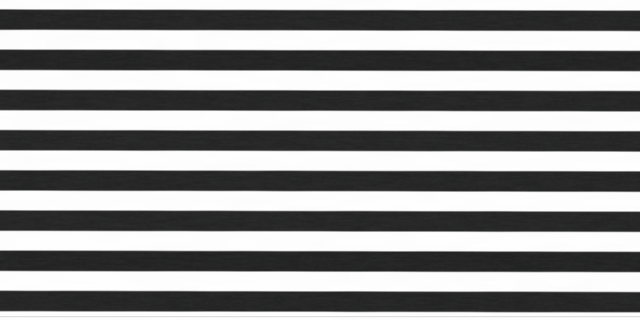
This pattern is drawn by a WebGL 2 fragment shader. Its source:

```glsl
#version 300 es
precision highp float;
// Eight dark, slightly tilted horizontal stripes on off-white paper.
// One stripe is repeated by rounding to its row; value noise stretched
// along x gives brushed grain, and a faint hairline closes the lower edge.

uniform vec2 u_resolution;
out vec4 outColor;

// Lengths are in canvas heights
const float PERIOD = 0.1256;
const float FIRST_CENTER = 0.0632;  // below the top, at mid width
const float LAST_ROW = 7.0;
const float HALF_WIDTH = 0.0317;
const float TILT = 0.0019;          // drop per unit of x
const float SOFTNESS = 0.0036;
const float WOBBLE = 0.0005;
const float HAIRLINE_Y = 0.0100;
const float HAIRLINE_HALF = 0.0012;

const vec3 PAPER = vec3(0.993);
const vec3 INK = vec3(0.148, 0.150, 0.149);
const vec3 HAIRLINE = vec3(0.79);
const float GRAIN = 0.035;
const float ROW_TONE = 0.014;
const float PAPER_GRAIN = 0.008;

float hash(vec2 p) {
    vec3 q = fract(vec3(p.xyx) * 0.1031);
    q += dot(q, q.yzx + 33.33);
    return fract((q.x + q.y) * q.z);
}

float noise(vec2 p) {
    vec2 cell = floor(p);
    vec2 f = fract(p);
    f = f * f * (3.0 - 2.0 * f);
    float low = mix(hash(cell), hash(cell + vec2(1.0, 0.0)), f.x);
    float high = mix(hash(cell + vec2(0.0, 1.0)), hash(cell + 1.0), f.x);
    return mix(low, high, f.y);
}

// Long fibres mixed with finer specks, centred on zero
float brushedGrain(vec2 p) {
    float fibres = noise(p * vec2(24.0, 190.0));
    float specks = noise(p * vec2(110.0, 230.0) + 37.0);
    return 0.55 * fibres + 0.45 * specks - 0.5;
}

void main() {
    vec2 p = gl_FragCoord.xy / u_resolution.y;
    float aspect = u_resolution.x / u_resolution.y;
    float pixel = 1.0 / u_resolution.y;
    float soft = max(SOFTNESS, 0.7 * pixel);

    // Nearest stripe, counted from the top
    float depth = 1.0 - p.y - TILT * (p.x - 0.5 * aspect) - FIRST_CENTER;
    float row = clamp(round(depth / PERIOD), 0.0, LAST_ROW);
    float offset = depth - row * PERIOD;
    float wobble = WOBBLE * (noise(vec2(p.x * 9.0, row * 5.0)) - 0.5);
    float edge = abs(offset) - HALF_WIDTH + wobble;
    float stripe = 1.0 - smoothstep(-soft, soft, edge);

    // Ink tone varies by row and along the grain
    float grain = brushedGrain(p);
    float rowTone = hash(vec2(row, 4.0)) - 0.5;
    vec3 ink = INK + ROW_TONE * rowTone + GRAIN * grain;

    // Paper with a hairline near the bottom
    vec3 paper = PAPER + PAPER_GRAIN * (noise(p * vec2(12.0, 60.0)) - 0.5);
    float lineEdge = abs(p.y - HAIRLINE_Y) - HAIRLINE_HALF;
    float lineSoft = max(0.0010, 0.6 * pixel);
    float hairline = 1.0 - smoothstep(-lineSoft, lineSoft, lineEdge);
    paper = mix(paper, HAIRLINE, hairline);

    outColor = vec4(mix(paper, ink, stripe), 1.0);
}
```
